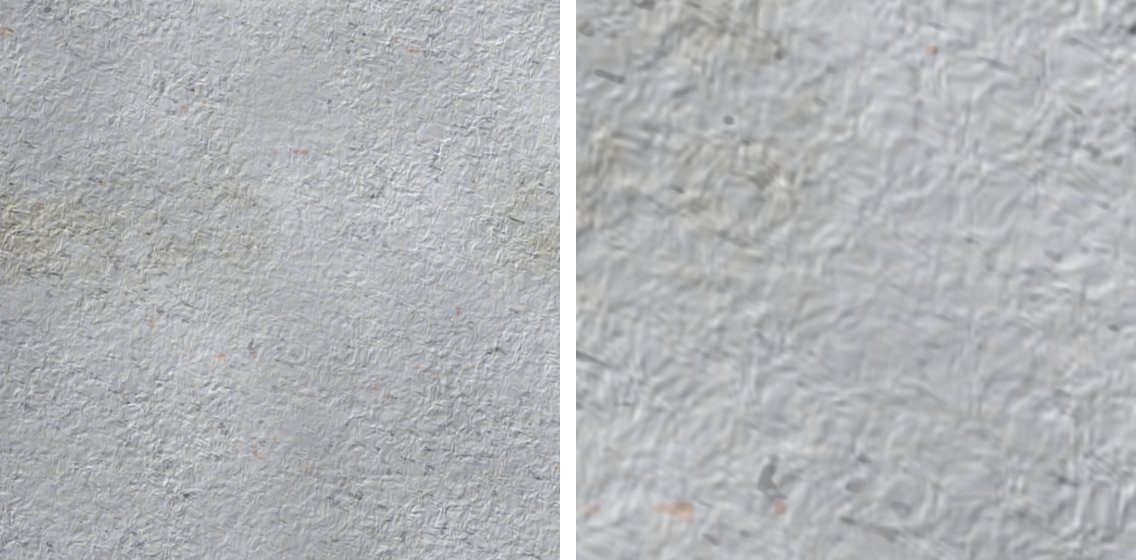
Left: the whole. Right: its middle third, enlarged.
A Shadertoy shader for this texture:

```glsl
// Weathered grey concrete: fine raking-light grain, small pits and faint warm stains.
#define BASE_COLOR vec3(0.687, 0.693, 0.706)
#define STAIN_TINT vec3(0.004, -0.002, -0.036)
#define RUST_COLOR vec3(0.66, 0.54, 0.46)
#define GRAIN_SCALE 72.0
#define GRAIN_CONTRAST 0.37
#define LIGHT_STEP vec2(-0.0022, 0.0036)
#define PIT_SCALE vec2(62.0, 105.0)
#define PIT_DEPTH 0.15
#define CLOUD_SCALE 3.5
#define CLOUD_CONTRAST 0.20

float hash(vec2 p) {
    return fract(sin(dot(p, vec2(127.1, 311.7))) * 43758.5453);
}

float noise(vec2 p) {
    vec2 cell = floor(p), f = fract(p);
    f = f * f * (3.0 - 2.0 * f);
    float low = mix(hash(cell), hash(cell + vec2(1, 0)), f.x);
    float high = mix(hash(cell + vec2(0, 1)), hash(cell + vec2(1, 1)), f.x);
    return mix(low, high, f.y);
}

vec2 turn(vec2 p, float angle) {
    float c = cos(angle), s = sin(angle);
    return vec2(c * p.x - s * p.y, s * p.x + c * p.y);
}

// Layered noise; each octave is rotated to hide the lattice.
float fbm(vec2 p, int octaves, float gain) {
    float sum = 0.0, weight = 1.0, total = 0.0;
    for (int i = 0; i < octaves; i++) {
        sum += weight * noise(p);
        total += weight;
        weight *= gain;
        p = turn(p, 0.65) * 1.85 + 17.3;
    }
    return sum / total;
}

// Height of the rough surface, slightly warped so grains are uneven.
float surfaceHeight(vec2 uv) {
    vec2 warp = vec2(noise(uv * 45.0), noise(uv * 45.0 + 31.0)) * 0.012;
    return fbm(turn(uv + warp, 0.4) * GRAIN_SCALE, 3, 0.8);
}

float blob(vec2 uv, vec2 center, vec2 size) {
    vec2 d = (uv - center) / size;
    return exp(-dot(d, d));
}

void mainImage(out vec4 fragColor, in vec2 fragCoord) {
    vec2 uv = fragCoord / iResolution.y;

    // Broad clouds, and the darker weathered zones
    float cloud = fbm(uv * CLOUD_SCALE + 4.0, 4, 0.55) - 0.5;
    float patches = fbm(uv * 13.0 + 9.0, 3, 0.6);
    float side = 1.0 - smoothstep(0.40, 0.53, uv.x) * (1.0 - smoothstep(0.78, 1.0, uv.x));
    float band = exp(-pow((uv.y - 0.60) / 0.11, 2.0)) * side;
    float stain = band * smoothstep(0.25, 0.70, patches);
    float shadow = blob(uv, vec2(0.27, 0.27), vec2(0.09, 0.17));

    // Worn, smoother strips cross the middle
    float worn = 0.6 * exp(-pow((uv.x - 0.52) / 0.10, 2.0))
               + 0.4 * exp(-pow((uv.y - 0.49) / 0.06, 2.0));
    float rough = mix(0.75, 1.25, smoothstep(0.3, 0.7, patches));
    rough *= (1.0 - 0.5 * min(worn, 1.0)) * (1.0 + 0.25 * (band + shadow));

    // Grain relief lit from the upper left
    float height = surfaceHeight(uv);
    float relief = height - surfaceHeight(uv + LIGHT_STEP);
    float grain = GRAIN_CONTRAST * relief + 0.09 * (height - 0.5);

    // Sparse pits, longer than tall, leaning down to the right
    vec2 pitUv = turn(uv, 0.35) * PIT_SCALE;
    float pitField = 0.75 * noise(pitUv + 50.0) + 0.25 * noise(pitUv * 2.3);
    float pit = smoothstep(0.70, 0.90, pitField) * smoothstep(0.35, 0.6, noise(uv * 24.0));

    // Combine the tones
    float tone = CLOUD_CONTRAST * cloud + rough * (grain - PIT_DEPTH * pit);
    tone -= 0.045 * stain + 0.035 * shadow + 0.02 * band;
    vec3 color = BASE_COLOR + 0.012 + tone;

    // Warm stains, faint mineral tints and rare rust specks
    float mineral = noise(uv * 95.0 + 7.0) - 0.5;
    color += STAIN_TINT * stain * (0.7 + 1.2 * noise(uv * 60.0));
    color += vec3(0.016, 0.003, -0.022) * mineral;
    color += vec3(-0.006, -0.002, 0.010) * (noise(uv * 6.0 + 21.0) - 0.3);
    float rust = smoothstep(0.86, 0.98, noise(uv * 55.0 + 80.0))
               * smoothstep(0.68, 0.85, noise(uv * 11.0 + 3.0));
    color = mix(color, RUST_COLOR + tone, 0.6 * rust);

    fragColor = vec4(clamp(color, 0.0, 1.0), 1.0);
}
```
